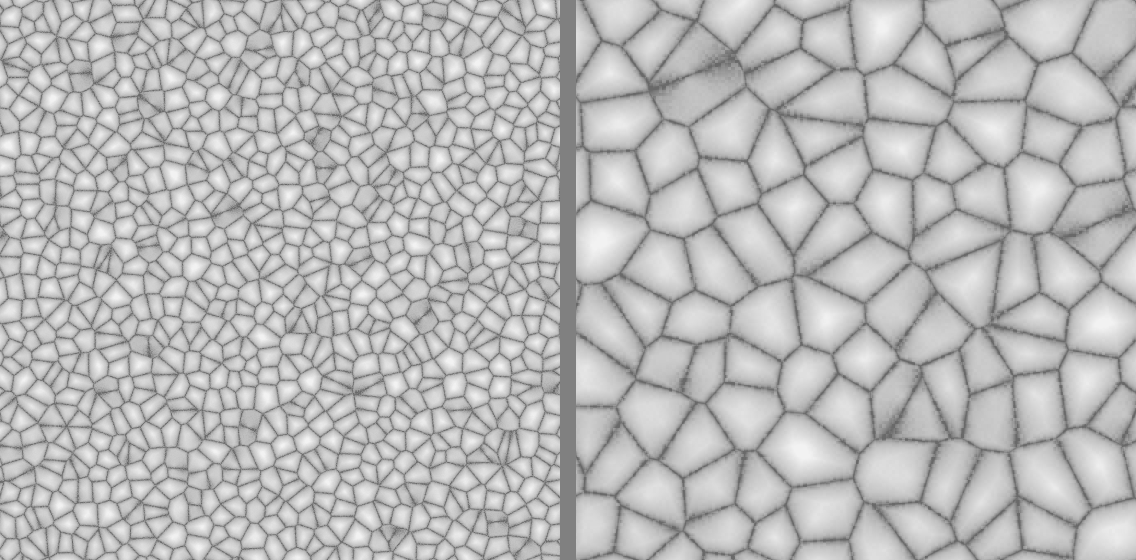
Left: the whole. Right: its middle third, enlarged.
Write a Shadertoy shader that draws this pattern.

```glsl
// Grey pebbled hide made of cellular noise: the gap between the two nearest
// seeds shades each cell from a dark seam up to a pale crown.
// A fine grain disturbs the gap, so it speckles only the shallow dark slopes.

const float CELLS_ACROSS = 30.0;
const float GRAINS_ACROSS = 512.0;
const float GRAIN_STRENGTH = 0.035;
const int SAMPLES = 2; // per axis, for smooth seams

const float SLOPE_BASE = 0.71;  // grey where the seam has faded out
const float CROWN_GAIN = 0.25;  // brightening towards the seed
const float SEAM_DEPTH = 0.30;  // darkening on the seam itself
const float SEAM_WIDTH = 0.07;  // seam falloff, in cells

vec2 hash22(vec2 p) {
    vec3 q = fract(vec3(p.xyx) * vec3(0.1031, 0.1030, 0.0973));
    q += dot(q, q.yzx + 33.33);
    return fract((q.xx + q.yz) * q.zy);
}

// Distance to the second nearest seed minus distance to the nearest one
float seedGap(vec2 p) {
    vec2 cell = floor(p);
    float nearest = 8.0;
    float second = 8.0;
    for (int y = -2; y <= 2; y++) {
        for (int x = -2; x <= 2; x++) {
            vec2 id = cell + vec2(x, y);
            float dist = length(id + hash22(id + 71.0) - p);
            second = min(second, max(nearest, dist));
            nearest = min(nearest, dist);
        }
    }
    return second - nearest;
}

// Triangular random value from -1 to 1, constant over one grain
float grain(vec2 uv, float count) {
    vec2 r = hash22(floor(uv * count) + 311.0);
    return r.x + r.y - 1.0;
}

// Linear crown with an exponential dark seam
float hideTone(float gap) {
    return SLOPE_BASE + CROWN_GAIN * gap - SEAM_DEPTH * exp(-gap / SEAM_WIDTH);
}

void mainImage(out vec4 fragColor, in vec2 fragCoord) {
    float canvas = min(iResolution.x, iResolution.y);
    float speckle = GRAIN_STRENGTH * grain(fragCoord / canvas, GRAINS_ACROSS);

    // Average a small grid of samples inside the pixel
    float tone = 0.0;
    for (int j = 0; j < SAMPLES; j++) {
        for (int i = 0; i < SAMPLES; i++) {
            vec2 offset = (vec2(i, j) + 0.5) / float(SAMPLES) - 0.5;
            vec2 uv = (fragCoord + offset) / canvas;
            float gap = seedGap(uv * CELLS_ACROSS);
            tone += hideTone(max(gap + speckle, 0.0));
        }
    }
    tone /= float(SAMPLES * SAMPLES);

    fragColor = vec4(vec3(min(tone, 0.95)), 1.0);
}
```
